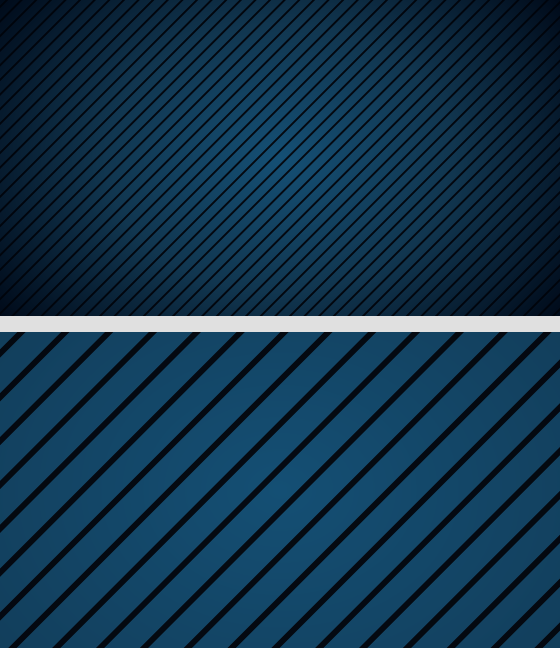
Top, the full canvas; bottom, a detail of the centre.
A WebGL 2 fragment shader for this pattern:

```glsl
#version 300 es
precision highp float;

uniform vec2 u_resolution;
out vec4 fragColor;

// Lengths are in canvas heights
const float STRIPE_PERIOD = 0.0327;   // measured across the stripes
const float LINE_WIDTH = 0.0062;
const float LINE_PHASE = 0.5;         // in periods, from the canvas centre
const vec2 STRIPE_NORMAL = vec2(0.70711, -0.70711);

const vec2 GLOW_SCALE = vec2(1.0, 1.3);
const float GLOW_MID = 0.55;
const float GLOW_END = 1.10;

const vec3 CENTRE_BLUE = vec3(0.080, 0.310, 0.455);
const vec3 MID_BLUE = vec3(0.066, 0.212, 0.312);
const vec3 CORNER_NAVY = vec3(0.000, 0.040, 0.100);
const vec3 LINE_CENTRE = vec3(0.020, 0.040, 0.070);
const vec3 LINE_CORNER = vec3(0.000, 0.015, 0.045);

// Background glow: bright centre falling to dark corners
vec3 glowColor(float radius) {
    vec3 inner = mix(CENTRE_BLUE, MID_BLUE, clamp(radius / GLOW_MID, 0.0, 1.0));
    float outer = clamp((radius - GLOW_MID) / (GLOW_END - GLOW_MID), 0.0, 1.0);
    return mix(inner, CORNER_NAVY, outer);
}

// Coverage of the repeating diagonal line, smoothed over one pixel
float lineMask(vec2 p, float pixel) {
    float cell = fract(dot(p, STRIPE_NORMAL) / STRIPE_PERIOD - LINE_PHASE + 0.5) - 0.5;
    float edge = abs(cell) * STRIPE_PERIOD - 0.5 * LINE_WIDTH;
    return 1.0 - smoothstep(-0.6 * pixel, 0.6 * pixel, edge);
}

void main() {
    vec2 p = (gl_FragCoord.xy - 0.5 * u_resolution) / u_resolution.y;
    float pixel = 1.0 / u_resolution.y;
    float radius = length(p * GLOW_SCALE);

    vec3 lineColor = mix(LINE_CENTRE, LINE_CORNER, clamp(radius / GLOW_END, 0.0, 1.0));
    vec3 color = mix(glowColor(radius), lineColor, lineMask(p, pixel));
    fragColor = vec4(color, 1.0);
}
```
